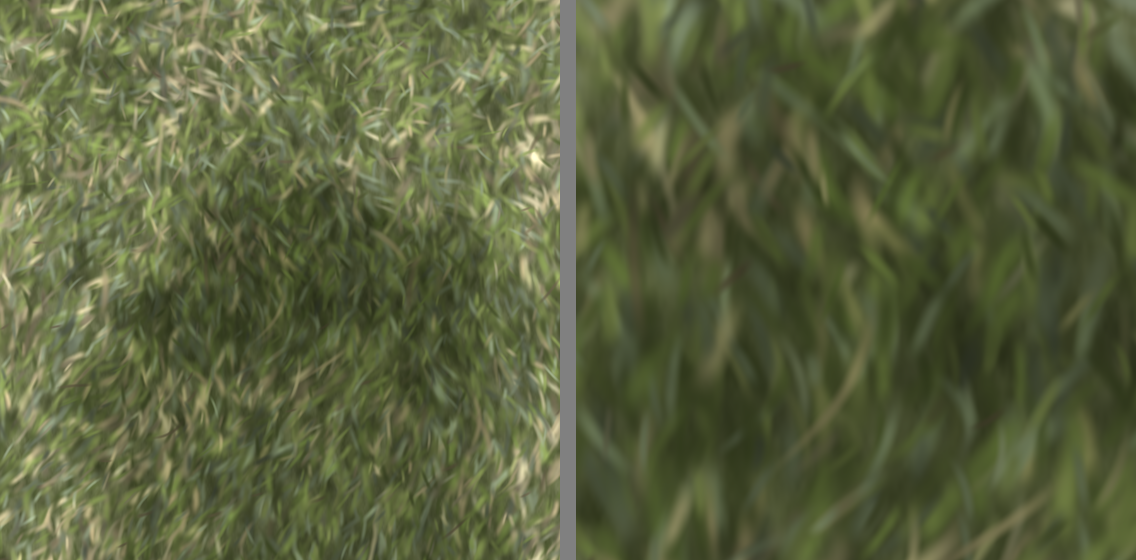
Left, the full canvas; right, a detail of the centre.
Give the GLSL for this texture, as a Shadertoy shader.

```glsl
// Soft, tangled lawn of green and straw blades with a dark arch-shaped shadow.

float hash(vec2 p) {
    return fract(sin(dot(p, vec2(127.1, 311.7))) * 43758.5453);
}

float valueNoise(vec2 p) {
    vec2 i = floor(p), f = fract(p);
    f = f * f * (3.0 - 2.0 * f);
    return mix(mix(hash(i), hash(i + vec2(1, 0)), f.x),
               mix(hash(i + vec2(0, 1)), hash(i + vec2(1, 1)), f.x), f.y);
}

float fbm(vec2 p) {
    return 0.57 * valueNoise(p) + 0.28 * valueNoise(p * 2.03 + 7.7)
         + 0.15 * valueNoise(p * 4.1 + 15.3);
}

// Shadow amount: a ragged dome, deepest below its crown
float archShadow(vec2 uv) {
    vec2 d = (uv - vec2(0.53, 0.2)) / vec2(0.41, 0.5);
    float edge = length(d) + 0.4 * (fbm(uv * 7.0) - 0.5);
    float depth = mix(0.72, 1.1, smoothstep(0.05, 0.5, uv.y));
    return (1.0 - smoothstep(0.8, 1.1, edge)) * depth;
}

// Coverage of one slightly curved, tapering blade centred at the origin
float bladeMask(vec2 p, float angle, float halfLength, float width, float bend) {
    float c = cos(angle), s = sin(angle);
    p = vec2(c * p.x + s * p.y, c * p.y - s * p.x);
    float t = p.y / halfLength;
    p.x -= bend * halfLength * (t * t - 0.4);
    float taper = 1.0 - smoothstep(0.2, 1.0, abs(t));
    return taper * (1.0 - smoothstep(0.0, width, abs(p.x)));
}

// Green, cool green or straw, chosen by three random values
vec3 bladeColor(vec3 pick, float dryness) {
    vec3 green = mix(vec3(0.36, 0.42, 0.22), vec3(0.43, 0.45, 0.29), pick.x);
    vec3 straw = mix(vec3(0.54, 0.49, 0.38), vec3(0.60, 0.58, 0.48), pick.x);
    vec3 color = mix(green, vec3(0.42, 0.46, 0.38), step(0.7, pick.x));
    color = mix(color, straw, smoothstep(-0.12, 0.12, dryness - pick.y));
    return color * (0.71 + 0.8 * pick.z);
}

// Paints one grid of scattered blades; one hash per cell feeds all its traits
vec3 paintBlades(vec3 color, vec2 uv, float cell, float layer, float thickness,
                 float density, float lean, float dryness) {
    vec2 grid = uv / cell + layer * vec2(0.37, 0.61);
    float spread = mix(0.8, 1.9, smoothstep(0.35, 0.9, uv.y));
    for (int i = 0; i < 9; i++) {
        vec2 corner = floor(grid) + vec2(i % 3 - 1, i / 3 - 1);
        float seed = hash(corner + layer * 53.7);
        vec4 place = fract(seed * vec4(37.3, 91.7, 153.1, 211.9));
        vec2 p = grid - corner - place.xy;
        if (seed > density || dot(p, p) > 1.0) continue;

        vec4 shape = fract(seed * vec4(271.3, 337.7, 401.9, 467.3));
        vec3 pick = fract(seed * vec3(523.1, 587.9, 641.3));
        float angle = lean + spread * (place.z + place.w - 1.0);
        float mask = bladeMask(p * cell, angle, cell * mix(0.5, 0.95, shape.x),
                               thickness * mix(0.6, 1.4, shape.y), 0.2 * (shape.z - 0.5));
        color = mix(color, bladeColor(pick, dryness), 0.78 * mask);
    }
    return color;
}

void mainImage(out vec4 fragColor, in vec2 fragCoord) {
    vec2 uv = fragCoord / iResolution.y;

    // Regional lean and share of dry blades
    float lean = 1.2 * (valueNoise(uv * 6.0 + 3.0) - 0.5) - 0.2;
    float patches = fbm(uv * 7.0 + 19.0);
    float dryness = smoothstep(0.35, 0.8, patches) * 0.5 + 0.08;

    // Dim undergrowth seen between the blades
    float under = fbm(uv * vec2(80.0, 36.0));
    vec3 color = mix(vec3(0.25, 0.28, 0.15), vec3(0.48, 0.50, 0.37), under);

    // Short dense grass, then fine tips and sparse long dry stalks
    for (float layer = 0.0; layer < 6.0; layer++)
        color = paintBlades(color, uv, 0.042, layer, 0.0088, 1.0, lean, dryness);
    color = paintBlades(color, uv, 0.030, 10.0, 0.0062, 0.8, lean, dryness);
    color = paintBlades(color, uv, 0.085, 12.0, 0.0075, 0.15, lean, dryness + 0.6);

    // Cast shadow, broad patches, tufts and soft mottling
    color *= mix(vec3(1.09), vec3(0.72, 0.74, 0.66), archShadow(uv));
    color *= 0.86 + 0.28 * patches;
    color *= 0.84 + 0.32 * valueNoise(uv * vec2(34.0, 24.0) + 9.0);
    color *= 0.91 + 0.18 * valueNoise(uv * vec2(90.0, 50.0) + 5.0);

    fragColor = vec4(clamp(color, 0.0, 1.0), 1.0);
}
```
